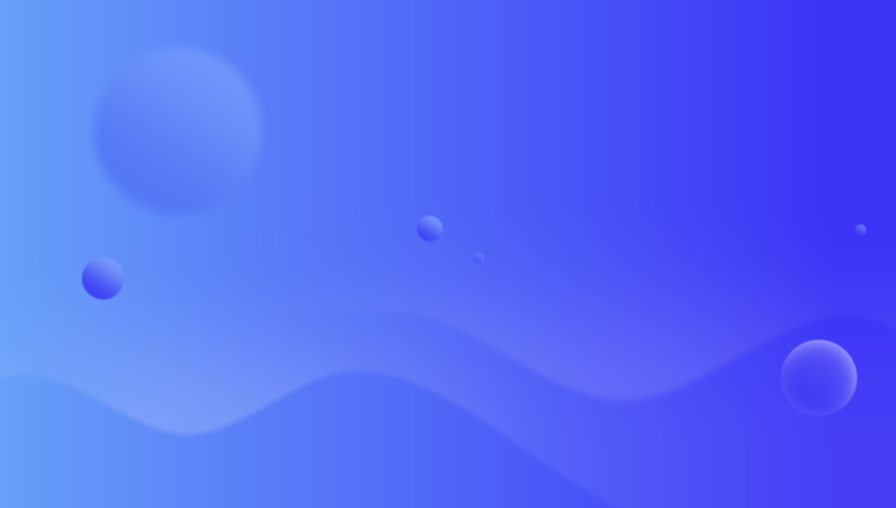
A WebGL 2 fragment shader for this background:

```glsl
#version 300 es
precision highp float;

uniform vec2 u_resolution;
out vec4 fragColor;

const vec3 SKY = vec3(0.405, 0.625, 0.975);
const vec3 INDIGO = vec3(0.23, 0.20, 0.965);
const vec3 MIST = vec3(0.93, 0.94, 1.0);
const vec3 SHADE = vec3(0.24, 0.27, 0.95);
const vec3 LIGHT = vec3(0.47, 0.61, 0.98);
const vec3 VIOLET_LIGHT = vec3(0.58, 0.58, 0.99);

// Moves smoothly from the current height to the next turning point.
float bendTo(float height, float nextHeight, float startX, float endX, float x) {
    return mix(height, nextHeight, smoothstep(startX, endX, x));
}

float frontWave(float x) {
    float h = bendTo(0.145, 0.263, -0.267, 0.051, x);
    h = bendTo(h, 0.145, 0.051, 0.369, x);
    h = bendTo(h, 0.270, 0.369, 0.703, x);
    return bendTo(h, -0.037, 0.703, 1.359, x);
}

float backWave(float x) {
    float h = bendTo(0.387, 0.212, 0.772, 1.226, x);
    h = bendTo(h, 0.380, 1.226, 1.675, x);
    return bendTo(h, 0.240, 1.675, 1.980, x);
}

// Mist resting on a wave, thinning out towards the given ceiling.
float mistAbove(float y, float edge, float softness, float low, float ceiling) {
    float cover = smoothstep(-softness, softness, y - edge);
    return cover * (1.0 - smoothstep(low, ceiling, y));
}

// Ball lit from the upper right, with an optional bright rim.
vec3 addBall(vec3 color, vec2 p, vec2 center, float radius, float blur,
             vec3 dark, vec3 light, float rim, float opacity) {
    vec2 q = (p - center) / radius;
    float dist = length(q);
    float slope = dot(q, normalize(vec2(0.55, 0.85)));
    float lit = smoothstep(-0.9, 1.1, slope);
    float rimLit = pow(min(dist, 1.0), 4.0) * (0.3 + 0.7 * smoothstep(-0.6, 0.8, slope));
    float amount = mix(lit, 0.12 * lit + 0.88 * rimLit, rim);
    float mask = 1.0 - smoothstep(radius - blur, radius + blur, dist * radius);
    return mix(color, mix(dark, light, amount), mask * opacity);
}

void main() {
    vec2 uv = gl_FragCoord.xy / u_resolution;
    vec2 p = gl_FragCoord.xy / u_resolution.y;
    float pixel = 1.0 / u_resolution.y;

    // Horizontal base gradient
    vec3 color = mix(SKY, INDIGO, clamp(uv.x / 0.93, 0.0, 1.0));

    // Back and front mist
    float backMist = mistAbove(p.y, backWave(p.x), 0.014, 0.18, 0.62);
    backMist *= smoothstep(0.40, 0.95, p.x) * mix(1.0, 0.65, smoothstep(1.25, 1.75, p.x));
    color = mix(color, MIST, 0.125 * backMist);

    float frontMist = mistAbove(p.y, frontWave(p.x), 0.010, 0.10, 0.50);
    frontMist *= mix(0.55, 1.0, smoothstep(0.0, 0.35, p.x));
    frontMist *= mix(1.0, 0.3, smoothstep(0.55, 1.20, p.x));
    color = mix(color, MIST, 0.21 * frontMist);

    // Floating balls
    float crisp = max(0.003, pixel);
    vec3 hazeDark = vec3(0.325, 0.465, 0.96);
    vec3 hazeLight = vec3(0.445, 0.60, 0.98);
    color = addBall(color, p, vec2(0.350, 0.742), 0.164, 0.018, hazeDark, hazeLight, 0.0, 0.92);
    color = addBall(color, p, vec2(0.203, 0.452), 0.0415, crisp, SHADE, LIGHT, 0.0, 1.0);
    color = addBall(color, p, vec2(0.846, 0.550), 0.025, crisp, SHADE, LIGHT, 0.0, 0.9);
    color = addBall(color, p, vec2(0.942, 0.491), 0.011, crisp, SHADE, LIGHT, 0.0, 0.4);
    color = addBall(color, p, vec2(1.694, 0.547), 0.011, crisp, SHADE, LIGHT, 0.0, 0.65);
    vec3 deep = vec3(0.245, 0.225, 0.955);
    color = addBall(color, p, vec2(1.612, 0.256), 0.075, crisp, deep, VIOLET_LIGHT, 0.85, 1.0);

    fragColor = vec4(color, 1.0);
}
```
